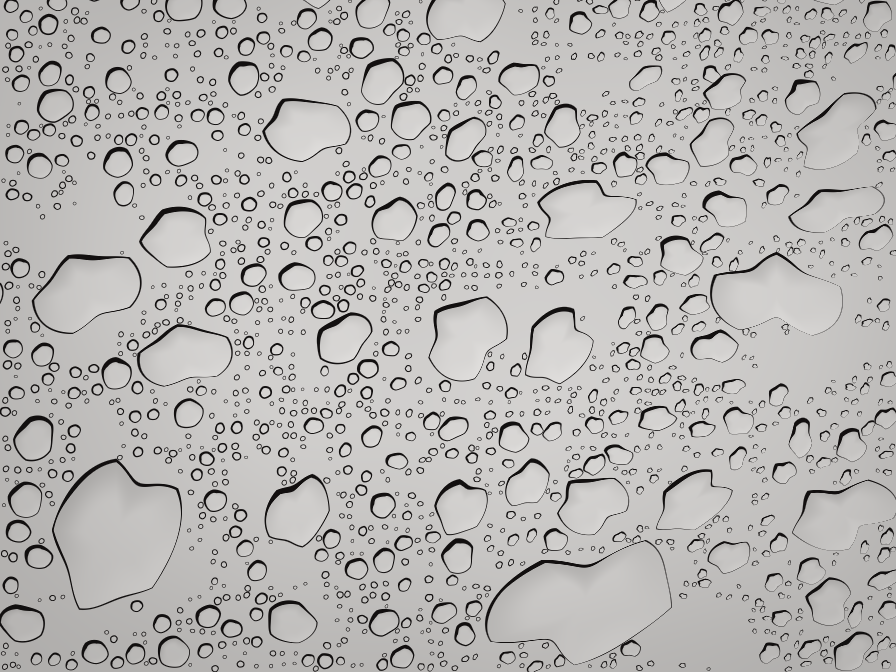
Give the GLSL for this texture, as a WebGL 2 fragment shader.

```glsl
#version 300 es
precision highp float;
// Water drops on a pane against a pale grey sky. Jittered grids of shrinking
// cells hold the drops; small ones only settle where larger ones leave room.
// Each drop is a wobbly disc with a dark rim, heaviest on its upper left.
uniform vec2 u_resolution;
out vec4 fragColor;

#define LAYERS 6
#define LARGEST_CELL 0.34
#define CELL_SHRINK 0.55
#define JITTER 0.5
#define RIM_THIN 0.0017
#define RIM_THICK 0.0056
#define SLANT 0.6
#define SKY_LIGHT 0.815
#define SKY_DARK 0.70
#define RIM_COLOR vec3(0.05, 0.04, 0.04)

struct Drop { float dist; float radius; vec2 center; };

float hash(vec2 p) {
    return fract(sin(dot(p, vec2(127.1, 311.7))) * 43758.545);
}

float noise(vec2 p) {
    vec2 i = floor(p), f = fract(p);
    f = f * f * (3.0 - 2.0 * f);
    return mix(mix(hash(i), hash(i + vec2(1, 0)), f.x),
               mix(hash(i + vec2(0, 1)), hash(i + vec2(1, 1)), f.x), f.y);
}

// Distance to a slanted, lobed disc; big drops and those to the right warp more.
float dropDistance(vec2 q, float radius, vec2 key, float drift) {
    float size = smoothstep(0.012, 0.07, radius);
    float warp = 0.03 + 0.10 * size + 0.08 * drift;
    float angle = SLANT + 1.6 * (hash(key + 5.1) - 0.5);
    float stretch = 1.0 + (0.1 + 0.3 * drift + 0.12 * size) * hash(key + 6.7);
    float c = cos(angle), s = sin(angle);
    q = mat2(c, -s, s, c) * q * vec2(1.0 / stretch, stretch);
    float theta = atan(q.y, q.x);
    float phase = 6.283 * hash(key + 8.3);
    float lobes = sin(2.0 * theta + phase) + 0.7 * sin(3.0 * theta + 2.3 * phase)
                - 1.1 * abs(sin(2.5 * theta + 1.7 * phase)) + 0.5;
    return length(q) - radius * (1.0 + warp * lobes);
}

// Closest drop of one grid layer.
Drop nearestDrop(vec2 p, int layer, float aspect) {
    float level = float(layer);
    float cell = LARGEST_CELL * pow(CELL_SHRINK, level);
    float occupancy = layer == 0 ? 0.62 : mix(0.82, 0.62, level / 5.0);
    vec2 home = floor(p / cell);
    Drop best = Drop(1e3, 0.0, vec2(0.0));
    for (int y = -1; y <= 1; y++) {
        for (int x = -1; x <= 1; x++) {
            vec2 id = home + vec2(x, y);
            vec2 key = id + 19.37 * (level + 1.0);
            if (hash(key) > occupancy) continue;
            vec2 offset = vec2(hash(key + 1.3), hash(key + 2.9)) - 0.5;
            vec2 center = (id + 0.5 + JITTER * offset) * cell;
            float radius = cell * mix(0.14, 0.33, hash(key + 4.2));
            float drift = smoothstep(0.25, 0.9, center.x / aspect);
            float d = dropDistance(p - center, radius, key, drift);
            if (d < best.dist) best = Drop(d, radius, center);
        }
    }
    return best;
}

// Pixel coverage of the inside of an edge.
float cover(float d, float px) {
    return clamp(0.5 - d / px, 0.0, 1.0);
}

void main() {
    float aspect = u_resolution.x / u_resolution.y;
    float px = 1.0 / u_resolution.y;
    vec2 p = gl_FragCoord.xy * px;

    // Sky, brightest around the middle
    float away = length((p - vec2(0.52 * aspect, 0.58)) * vec2(0.85, 1.1));
    float sky = mix(SKY_LIGHT, SKY_DARK, smoothstep(0.2, 0.85, away));
    sky += 0.025 * (noise(p * 5.0) - 0.5);
    vec3 color = vec3(sky, sky - 0.007, sky - 0.014);

    float taken = 0.0;
    for (int i = 0; i < LAYERS; i++) {
        Drop drop = nearestDrop(p, i, aspect);
        if (drop.dist > px) continue;

        // Leave out drops that would run into a larger one
        bool crowded = false;
        for (int j = 0; j < i; j++) {
            if (nearestDrop(drop.center, j, aspect).dist < drop.radius * 1.1) {
                crowded = true;
                break;
            }
        }
        if (crowded) continue;

        vec2 outward = normalize(p - drop.center + 1e-5);
        float upper = 0.5 + 0.5 * dot(outward, normalize(vec2(-0.45, 0.9)));
        float drift = smoothstep(0.3, 1.0, p.x / aspect);

        // Body: greyer under the upper rim, clear below
        float inside = cover(drop.dist, px) * (1.0 - taken);
        float depth = smoothstep(-0.6 * drop.radius, 0.0, drop.dist);
        float tone = 0.025 - 0.10 * upper * depth + 0.03 * (1.0 - upper) * depth;
        color += tone * inside;

        // Rim: uneven width, fading out below on the right
        float uneven = 0.5 + noise(p * 22.0 + float(i) * 7.0);
        float width = RIM_THIN * mix(1.0, 0.25, drift) + RIM_THICK * upper * upper * upper;
        width = min(width * uneven, 0.3 * drop.radius);
        float rim = inside - cover(drop.dist + width, px) * (1.0 - taken);
        color = mix(color, RIM_COLOR, max(rim, 0.0) * 0.97);
        taken = max(taken, inside);
    }
    fragColor = vec4(clamp(color, 0.0, 1.0), 1.0);
}
```
